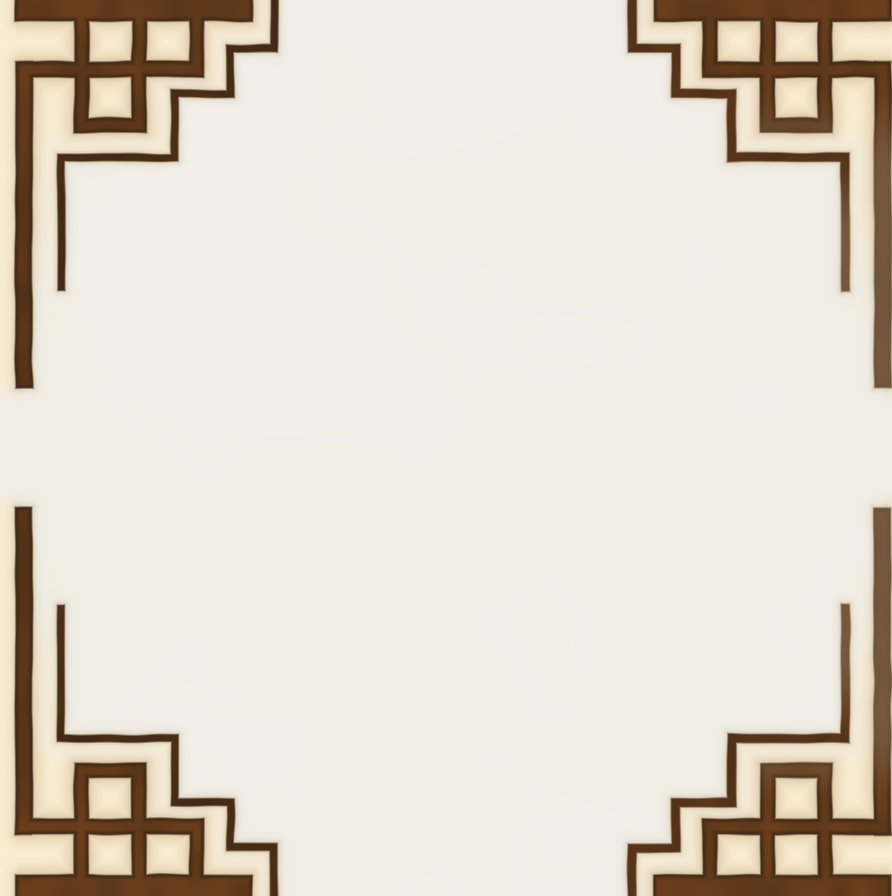
Write a WebGL 1 fragment shader that draws this background.

```glsl
precision highp float;
// Pale paper with a stepped lattice ornament in each of its four corners.
// One corner is built from box distances and folded into the others;
// value noise adds a hand-painted wobble and soft tonal drift.
uniform vec2 u_resolution;

const vec2 SHEET = vec2(766.0, 768.0);  // design units across the canvas
const float MIRROR_X = 778.5;           // the right side is a shifted reflection
const vec3 PAPER = vec3(0.947, 0.934, 0.908);
const vec3 PAPER_WARM = vec3(0.940, 0.928, 0.895);
const vec3 CREAM = vec3(0.935, 0.870, 0.755);
const vec3 IVORY = vec3(0.975, 0.925, 0.815);
const vec3 TAN = vec3(0.70, 0.60, 0.45);
const vec3 BROWN = vec3(0.41, 0.24, 0.11);
const vec3 UMBER = vec3(0.25, 0.16, 0.08);
const vec3 FADED = vec3(0.48, 0.38, 0.28);

float hash(vec2 p) {
  vec3 q = fract(vec3(p.xyx) * 0.1031);
  q += dot(q, q.yzx + 33.33);
  return fract((q.x + q.y) * q.z);
}

float noise(vec2 p) {
  vec2 i = floor(p), f = fract(p);
  f = f * f * (3.0 - 2.0 * f);
  return mix(mix(hash(i), hash(i + vec2(1.0, 0.0)), f.x),
             mix(hash(i + vec2(0.0, 1.0)), hash(i + 1.0), f.x), f.y);
}

// Signed distance to the box between two corners.
float box(vec2 p, vec2 lo, vec2 hi) {
  vec2 d = abs(p - 0.5 * (lo + hi)) - 0.5 * (hi - lo);
  return length(max(d, 0.0)) + min(max(d.x, d.y), 0.0);
}

// Distance to a straight bar around an axis-aligned segment.
float bar(vec2 p, vec2 a, vec2 b, float halfWidth) {
  return box(p, min(a, b) - halfWidth, max(a, b) + halfWidth);
}

float cover(float d, float blur) {
  return 1.0 - smoothstep(-blur, blur, d);
}

// Crossing bars, plus the rail running along the side.
float lattice(vec2 p) {
  float d = box(p, vec2(13.0, 52.0), vec2(28.0, 333.0));
  d = min(d, box(p, vec2(13.0, -20.0), vec2(217.0, 18.5)));
  d = min(d, box(p, vec2(13.0, 52.5), vec2(175.0, 66.5)));
  d = min(d, box(p, vec2(64.0, 101.0), vec2(126.0, 114.0)));
  for (int i = 0; i < 3; i++) {
    float x = 70.0 + 49.5 * float(i);
    float reach = i < 2 ? 114.0 : 66.5;
    d = min(d, box(p, vec2(x - 6.5, -20.0), vec2(x + 6.5, reach)));
  }
  return d;
}

// One stair: riser from the previous level, then tread to the next riser.
float stair(vec2 p, vec2 start, vec2 end, float halfWidth) {
  vec2 knee = vec2(start.x, end.y);
  return min(bar(p, start, knee, halfWidth), bar(p, knee, end, halfWidth));
}

float staircase(vec2 p, float w) {
  float d = stair(p, vec2(235.5, -20.0), vec2(198.0, 41.5), w);
  d = min(d, stair(p, vec2(198.0, 41.5), vec2(150.0, 80.0), w));
  d = min(d, stair(p, vec2(150.0, 80.0), vec2(52.5, 135.0), w));
  return min(d, bar(p, vec2(52.5, 135.0), vec2(52.5, 246.0), w));
}

// Area enclosed by the staircase and the sheet edges.
float panel(vec2 p) {
  float d = box(p, vec2(-40.0), vec2(235.0, 41.5));
  d = min(d, box(p, vec2(-40.0), vec2(198.0, 80.0)));
  d = min(d, box(p, vec2(-40.0), vec2(150.0, 135.0)));
  return min(d, box(p, vec2(-40.0), vec2(52.0, 360.0)));
}

void main() {
  vec2 sheet = gl_FragCoord.xy / u_resolution * SHEET;
  float blur = max(1.1, 0.75 * SHEET.y / u_resolution.y);

  // Fold all four corners onto one, with a slight brush wobble.
  float right = step(0.5 * MIRROR_X, sheet.x);
  vec2 p = vec2(mix(sheet.x, MIRROR_X - sheet.x, right),
                min(sheet.y, SHEET.y - sheet.y));
  p += 1.6 * (vec2(noise(sheet / 23.0), noise(sheet / 23.0 + 71.0)) - 0.5);

  // Paper with broad, faint clouds.
  float cloud = 0.65 * noise(sheet / 150.0) + 0.35 * noise(sheet / 60.0 + 9.0);
  vec3 color = mix(PAPER, PAPER_WARM, smoothstep(0.3, 0.7, cloud));

  // Warm panel: lighter in open cells, fading out along the side.
  float wood = lattice(p);
  float line = staircase(p, mix(3.3, 3.9, right));
  vec3 wash = mix(CREAM, IVORY, smoothstep(2.0, 16.0, wood));
  wash = mix(wash, PAPER_WARM, 0.45 * smoothstep(24.0, 3.0, line));
  wash = mix(wash, IVORY, 0.8 * cover(p.x - 14.0, 2.0));
  float fade = mix(smoothstep(300.0, 140.0, p.y),
                   smoothstep(352.0, 315.0, p.y), cover(p.x - 20.0, 3.0));
  color = mix(color, wash, cover(panel(p), 2.0) * fade);

  // Soft stain around the strokes.
  color = mix(color, TAN, 0.45 * exp(-max(min(wood, line), 0.0) / 2.2));

  // Lattice strokes: dark rims, warm cores, weathered right rail.
  float grain = noise(sheet / vec2(19.0, 27.0));
  vec3 stroke = mix(UMBER, BROWN, smoothstep(0.0, 5.0, -wood) * (0.6 + 0.5 * grain));
  float rail = smoothstep(70.0, 150.0, p.y);
  stroke = mix(stroke, mix(UMBER, FADED, right), rail * mix(0.35, 0.75, right));
  color = mix(color, stroke, cover(wood, blur));

  // Staircase line: dark on the left, browner and worn on the right.
  vec3 ink = mix(UMBER, BROWN, 0.3 * grain + 0.35 * right);
  ink = mix(ink, FADED, right * smoothstep(130.0, 200.0, p.y) * 0.8);
  color = mix(color, ink, cover(line, blur));

  gl_FragColor = vec4(color, 1.0);
}
```
